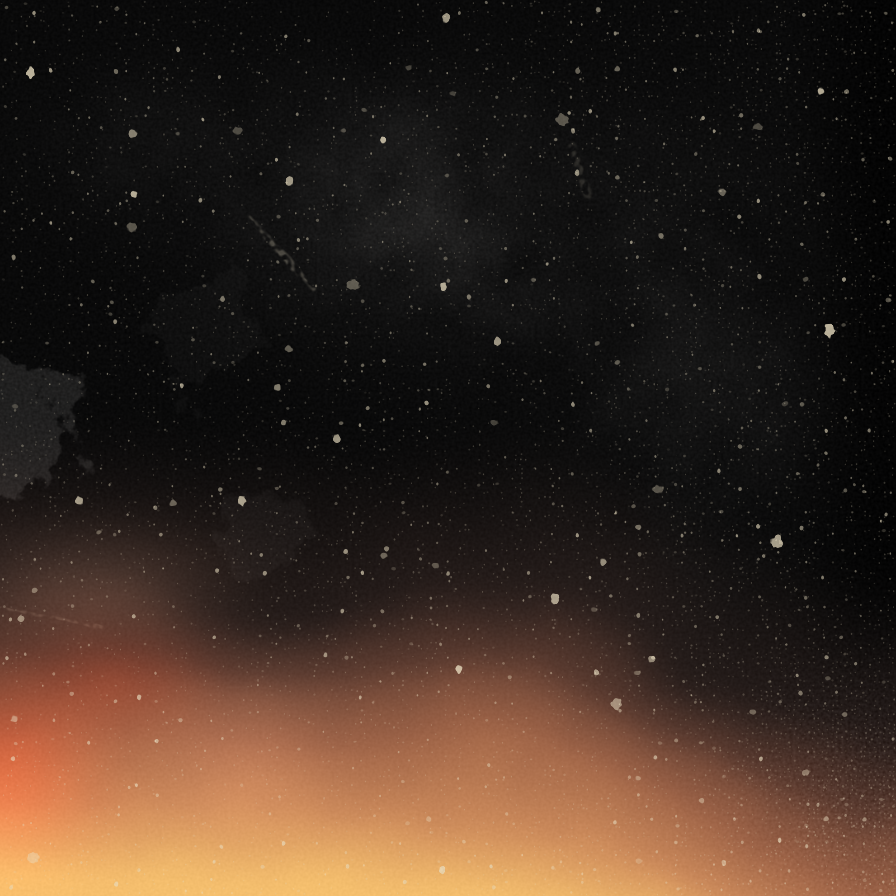
Give the GLSL for this background, as a WebGL 2 fragment shader.

```glsl
#version 300 es
precision highp float;
// A dusty night sky over a warm amber horizon, like worn film.
// A colour ramp, bent by soft glows and gradient noise, makes the light;
// ragged stains, scratches, hashed specks and grain are laid over it.
uniform vec2 u_resolution;
out vec4 fragColor;

const vec3 DUST_COLOR = vec3(0.80, 0.76, 0.66);
const vec3 SMOKE_COLOR = vec3(1.0, 0.98, 0.96);
const vec3 EMBER_COLOR = vec3(0.17, -0.02, -0.04);
const vec3 HAZE_COLOR = vec3(0.13, 0.09, 0.07);

vec2 hash2(vec2 p) {
  vec3 q = fract(p.xyx * vec3(0.1031, 0.1030, 0.0973));
  q += dot(q, q.yzx + 33.33);
  return fract((q.xx + q.yz) * q.zy);
}

float gradientDot(vec2 cell, vec2 corner, vec2 f) {
  float angle = 6.2832 * hash2(cell + corner).x;
  return dot(vec2(cos(angle), sin(angle)), f - corner);
}

float gradientNoise(vec2 p) {
  vec2 cell = floor(p), f = fract(p);
  vec2 w = f * f * f * (f * (f * 6.0 - 15.0) + 10.0);
  float low = mix(gradientDot(cell, vec2(0, 0), f), gradientDot(cell, vec2(1, 0), f), w.x);
  float high = mix(gradientDot(cell, vec2(0, 1), f), gradientDot(cell, vec2(1, 1), f), w.x);
  return mix(low, high, w.y);
}

float fbm(vec2 p) {
  float sum = 0.0, gain = 0.6;
  for (int i = 0; i < 5; i++) {
    sum += gain * gradientNoise(p);
    p = mat2(1.6, 1.2, -1.2, 1.6) * p + 17.3;
    gain *= 0.5;
  }
  return sum;
}

// Soft elliptical spot, 1 at its centre
float glow(vec2 p, vec2 center, vec2 size) {
  vec2 d = (p - center) / size;
  return exp(-dot(d, d));
}

// Ellipse with a crumbling outline
float stain(vec2 p, vec2 center, vec2 size, float rough) {
  float d = length((p - center) / size) - 1.0 + rough * 1.5;
  return 1.0 - smoothstep(-0.12, 0.06, d);
}

// Worn line that breaks up along its length
float scratch(vec2 p, vec2 a, vec2 b, float width, float pixel) {
  vec2 ab = b - a;
  float t = clamp(dot(p - a, ab) / dot(ab, ab), 0.0, 1.0);
  float wobble = 0.004 * gradientNoise(p * 45.0);
  float d = length(p - a - ab * t) + wobble;
  float wear = smoothstep(-0.3, 0.3, gradientNoise(p * 140.0));
  return (1.0 - smoothstep(width * 0.3, width + pixel, d)) * wear;
}

// One irregular speck per chosen grid cell
float specks(vec2 p, float cells, float radius, float density, float pixel) {
  vec2 q = p * cells, cell = floor(q);
  vec2 place = hash2(cell + cells), kind = hash2(cell + cells * 2.0 + 71.0);
  vec2 d = (fract(q) - mix(vec2(0.25), vec2(0.75), place)) / cells;
  d.x *= mix(0.75, 1.3, kind.y);
  float r = radius * mix(0.5, 1.1, place.y * place.x + 0.3 * kind.y);
  float edge = length(d) + r * 0.5 * gradientNoise(p * 210.0);
  float shape = 1.0 - smoothstep(max(0.0, r - 0.7 * pixel), r + 0.7 * pixel, edge);
  return shape * step(kind.x, density) * mix(0.35, 1.0, kind.y);
}

vec3 horizonRamp(float h) {
  vec3 c = mix(vec3(0.96, 0.75, 0.43), vec3(0.81, 0.55, 0.36), smoothstep(-0.02, 0.09, h));
  c = mix(c, vec3(0.62, 0.39, 0.28), smoothstep(0.05, 0.17, h));
  c = mix(c, vec3(0.39, 0.25, 0.20), smoothstep(0.13, 0.26, h));
  c = mix(c, vec3(0.16, 0.12, 0.11), smoothstep(0.20, 0.36, h));
  return mix(c, vec3(0.036, 0.036, 0.037), smoothstep(0.28, 0.53, h));
}

void main() {
  vec2 p = gl_FragCoord.xy / u_resolution;
  float pixel = 1.0 / min(u_resolution.x, u_resolution.y);
  float cloud = fbm(p * 4.0 + 3.0);
  float rough = fbm(p * 18.0 + 9.0);

  // Horizon light, lower toward the right
  float h = p.y - 0.03 + 0.05 * p.x + 0.13 * smoothstep(0.60, 1.0, p.x) + 0.035 * cloud;
  h += 0.045 * glow(p, vec2(0.30, 0.32), vec2(0.10, 0.07));
  h += 0.035 * glow(p, vec2(0.77, 0.23), vec2(0.12, 0.07));
  h -= 0.03 * glow(p, vec2(0.52, 0.20), vec2(0.15, 0.10));
  vec3 color = horizonRamp(h);
  color += EMBER_COLOR * glow(p, vec2(0.0, 0.14), vec2(0.10, 0.09));
  color += 0.5 * EMBER_COLOR * glow(p, vec2(0.13, 0.24), vec2(0.09, 0.05));
  color += HAZE_COLOR * glow(p, vec2(0.11, 0.35), vec2(0.13, 0.06));
  color += 0.6 * HAZE_COLOR * glow(p, vec2(0.27, 0.17), vec2(0.09, 0.08));

  // Smoke and dark corners
  float smoke = 0.085 * glow(p, vec2(0.43, 0.77), vec2(0.16, 0.12));
  smoke += 0.045 * glow(p, vec2(0.77, 0.62), vec2(0.17, 0.22));
  smoke += 0.04 * glow(p, vec2(0.56, 0.68), vec2(0.07, 0.08));
  smoke += 0.03 * glow(p, vec2(0.15, 0.84), vec2(0.12, 0.08));
  smoke *= clamp(0.85 + 1.3 * cloud + 0.7 * rough, 0.0, 2.0);
  smoke += 0.09 * stain(p, vec2(0.02, 0.525), vec2(0.065, 0.07), rough);
  smoke += 0.022 * stain(p, vec2(0.23, 0.63), vec2(0.055, 0.065), rough);
  smoke += 0.025 * stain(p, vec2(0.29, 0.405), vec2(0.05, 0.05), rough);
  color += SMOKE_COLOR * smoke;
  color *= 1.0 - 0.6 * smoothstep(0.86, 1.0, p.x) * smoothstep(0.2, 0.4, p.y);

  // Scratches
  float marks = 0.28 * scratch(p, vec2(0.278, 0.757), vec2(0.350, 0.678), 0.004, pixel);
  marks += 0.14 * scratch(p, vec2(0.638, 0.838), vec2(0.656, 0.780), 0.005, pixel);
  marks += 0.10 * scratch(p, vec2(0.0, 0.322), vec2(0.115, 0.300), 0.002, pixel);
  color += DUST_COLOR * marks;

  // Dust, from powder to flakes, thicker at the right
  float crowd = 0.7 + 0.5 * smoothstep(0.4, 0.9, p.x) + 0.5 * cloud;
  float corner = glow(p, vec2(0.97, 0.12), vec2(0.13, 0.12));
  float dust = 0.30 * specks(p, 190.0, 0.0011, 0.20 * crowd + 0.4 * corner, pixel);
  dust += 0.55 * specks(p, 95.0, 0.0017, 0.13 * crowd + 0.2 * corner, pixel);
  dust += 0.75 * specks(p, 43.0, 0.0030, 0.13 * crowd, pixel);
  dust += 0.95 * specks(p, 17.0, 0.0060, 0.14, pixel);
  color = mix(color, DUST_COLOR + 0.12 * color, clamp(dust, 0.0, 0.9));

  // Film grain
  float grain = gradientNoise(p * 260.0) + 0.6 * gradientNoise(p * 410.0 + 5.0);
  color += grain * (0.022 + 0.04 * corner + 0.15 * smoke);
  fragColor = vec4(clamp(color, 0.0, 1.0), 1.0);
}
```
